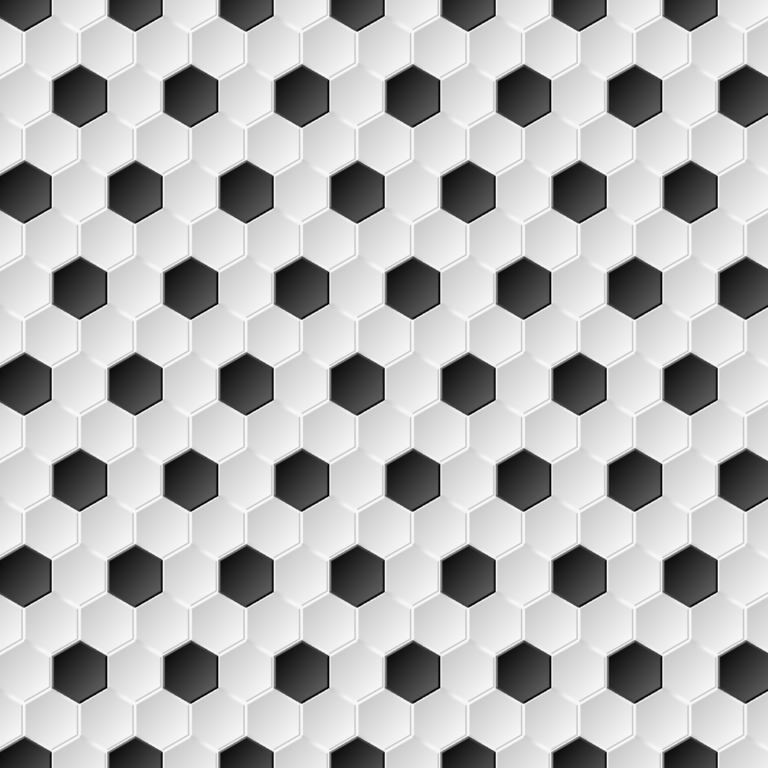
Write a three.js fragment shader that draws this pattern.

```glsl
varying vec2 vUv;

const vec2 LATTICE = vec2(1.0, 1.7320508);
const vec2 LIGHT = vec2(0.8660254, -0.5);

// Centre of the hexagon that holds p; hexagons are one unit wide
vec2 hexCentre(vec2 p) {
  vec2 a = floor(p / LATTICE + 0.5) * LATTICE;
  vec2 b = (floor(p / LATTICE) + 0.5) * LATTICE;
  return distance(p, a) < distance(p, b) ? a : b;
}

// Distance to the nearest side in x, outward normal of that side in yz
vec3 nearestSide(vec2 q) {
  vec3 side = vec3(1.0, 0.0, 0.0);
  for (int i = 0; i < 3; i++) {
    float angle = 1.0471976 * float(i - 1);
    vec2 normal = vec2(cos(angle), sin(angle));
    float along = dot(q, normal);
    float d = 0.5 - abs(along);
    if (d < side.x) side = vec3(d, normal * sign(along));
  }
  return side;
}

float band(float d, float width) {
  return 1.0 - smoothstep(width - 0.01, width + 0.01, d);
}

float blackTile(float d, float facing, float slope) {
  float shade = mix(0.05, 0.36, clamp(slope + 0.5, 0.0, 1.0));
  float rim = facing > 0.3 ? 0.02 : (facing < -0.3 ? 0.5 : 0.25);
  return mix(shade, rim, band(d, 0.035));
}

float whiteTile(vec2 q, float d, float facing, float slope) {
  float shade = mix(0.79, 0.97, clamp(slope + 0.5, 0.0, 1.0));
  if (abs(facing) < 0.3) {
    // Sides along the light fade into a soft streak
    float streak = mix(0.8, 0.97, smoothstep(-0.25, 0.1, dot(q, LIGHT)));
    return mix(shade, streak, 1.0 - smoothstep(0.0, 0.07, d));
  }
  // Bright seam, with a thin grey line on the lower right sides
  float groove = facing > 0.0 ? band(d, 0.046) : 0.0;
  shade = mix(shade, 0.73, groove);
  return mix(shade, 0.97, band(d, 0.025));
}

float hexPattern(vec2 uv) {
  vec2 p = vec2((uv.x - 0.0313) / 0.07227, uv.y * 16.0 * 0.8660254);
  vec2 centre = hexCentre(p);
  vec2 q = p - centre;
  vec3 side = nearestSide(q);
  float facing = dot(side.yz, LIGHT);
  float slope = dot(q, vec2(0.75, -0.66));

  // Every second tile of every second row is black
  float row = floor(centre.y / 0.8660254 + 0.5);
  float column = floor(centre.x + 0.5 * row + 0.25);
  bool isBlack = mod(row, 2.0) < 0.5 && mod(column, 2.0) < 0.5;
  return isBlack ? blackTile(side.x, facing, slope)
                 : whiteTile(q, side.x, facing, slope);
}

void main() {
  // Average nearby samples to smooth the edges
  float grey = 0.0;
  for (int j = -1; j <= 1; j++) {
    for (int i = -1; i <= 1; i++) {
      grey += hexPattern(vUv + vec2(float(i), float(j)) * 0.00065);
    }
  }
  gl_FragColor = vec4(vec3(grey / 9.0), 1.0);
}
```
